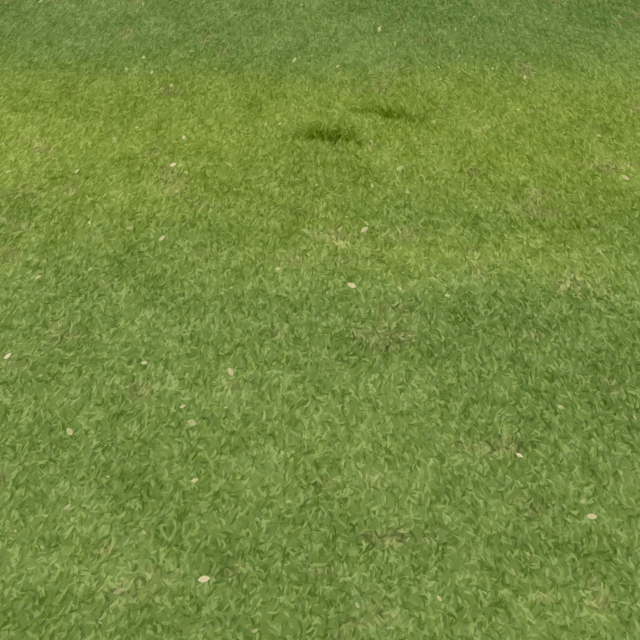
Write a Shadertoy shader that draws this texture.

```glsl
// A sunlit lawn receding from coarse blades in front to fine, yellower turf behind.

const vec3 SHADE_GREEN = vec3(0.345, 0.440, 0.160);
const vec3 LIT_GREEN   = vec3(0.560, 0.642, 0.355);
const vec3 WARM_SHIFT  = vec3(0.045, 0.025, -0.045);
const vec3 DRY_STRAW   = vec3(0.560, 0.550, 0.340);
const vec3 PALE_LEAF   = vec3(0.880, 0.820, 0.660);
const float SHRINK = 0.55;      // loss of scale from front to back
const float SOFTNESS = 0.0014;  // edge blur in canvas units
const int BLADE_LAYERS = 6;

// Integer hash: four random values in 0..1 per cell and seed
vec4 hash4(vec2 cell, int seed) {
    uvec4 v = uvec4(ivec4(ivec2(cell), seed, seed * 7 + 3));
    v = v * 1664525u + 1013904223u;
    v += v.yzxy * v.wxyz;
    v ^= v >> 16u;
    v += v.yzxy * v.wxyz;
    return vec4(v >> 8u) / 16777216.0;
}

float valueNoise(vec2 p, int seed) {
    vec2 i = floor(p), f = fract(p);
    f = f * f * (3.0 - 2.0 * f);
    float low  = mix(hash4(i, seed).x, hash4(i + vec2(1, 0), seed).x, f.x);
    float high = mix(hash4(i + vec2(0, 1), seed).x, hash4(i + vec2(1, 1), seed).x, f.x);
    return mix(low, high, f.y);
}

float fractalNoise(vec2 p, int seed) {
    float sum = 0.0, weight = 0.53;
    for (int i = 0; i < 4; i++) {
        sum += weight * valueNoise(p, seed + i);
        p = p * 2.03 + 11.7;
        weight *= 0.5;
    }
    return sum;
}

// Coverage of a spindle-shaped blade centred on the origin
float blade(vec2 p, float angle, float halfLength, float halfWidth, float soft) {
    float c = cos(angle), s = sin(angle);
    vec2 q = vec2(c * p.x + s * p.y, c * p.y - s * p.x);
    q.x += 0.25 * q.y * q.y;
    float along = q.y / halfLength;
    float edge = abs(q.x) - halfWidth * (1.0 - along * along);
    return (1.0 - smoothstep(-soft, soft, edge)) * (1.0 - smoothstep(0.75, 1.1, abs(along)));
}

// Lays one scattered layer of blades over turf (x: tone, y: warmth)
vec2 bladeLayer(vec2 turf, vec2 ground, float density, float soft, int seed) {
    vec2 p = ground * density + float(seed) * 0.37;
    vec2 home = floor(p);
    for (int j = -1; j <= 1; j++)
    for (int i = -1; i <= 1; i++) {
        vec2 cell = home + vec2(i, j);
        vec4 place = hash4(cell, seed), look = hash4(cell, seed + 50);
        float angle = (place.z + look.w - 1.0) * 1.9 - 0.1;
        float cover = blade(p - cell - place.xy, angle, mix(0.3, 0.75, place.w),
                            mix(0.10, 0.20, look.z), soft * density);
        vec2 tint = vec2(mix(-0.28, 1.28, look.x), look.y - 0.5);
        turf = mix(turf, tint, cover * 0.74);
    }
    return turf;
}

// Scattered pale fallen bits; chance is the share of occupied cells
float flecks(vec2 ground, float density, float chance, float radius, float soft, int seed) {
    vec2 p = ground * density;
    vec2 cell = floor(p);
    vec4 place = hash4(cell, seed), look = hash4(cell, seed + 1);
    vec2 centre = cell + mix(vec2(0.2), vec2(0.8), place.xy);
    float size = radius * density * mix(0.6, 1.3, look.y);
    float cover = blade(p - centre, look.x * 2.4 + 0.4, size, size * 0.5, soft * density);
    return cover * step(place.z, chance) * mix(0.3, 1.0, look.z);
}

// Shadow of a flat tuft: sharp below, fading upward, ragged by fray
float tuft(vec2 uv, vec2 centre, vec2 radius, float slope, float fray) {
    vec2 d = uv - centre;
    d.y -= slope * d.x + (fray - 0.5) * radius.y * 1.2;
    d /= radius * vec2(1.0, d.y < 0.0 ? 0.55 : 1.3);
    return exp(-1.6 * dot(d, d));
}

void mainImage(out vec4 fragColor, in vec2 fragCoord) {
    vec2 uv = fragCoord / iResolution.y;

    // Perspective: the ground plane shrinks with height
    float scale = 1.0 - SHRINK * uv.y;
    vec2 ground = vec2((uv.x - 0.5) / scale, -log(scale) / SHRINK) + 4.0;
    float soft = max(SOFTNESS, 0.7 / iResolution.y) / scale;

    // Broad patches and the yellow band
    float patches = fractalNoise(ground * vec2(2.5, 7.0), 101) - 0.5;
    float mottle = fractalNoise(ground * vec2(16.0, 26.0), 111) - 0.5;
    float bandY = uv.y + patches * 0.12;
    float band = smoothstep(0.52, 0.76, bandY) * (1.0 - smoothstep(0.82, 0.96, bandY));
    float far = smoothstep(0.84, 0.97, bandY);

    // Blades, layer upon layer
    vec2 turf = vec2(0.42, 0.0);
    for (int i = 0; i < BLADE_LAYERS; i++)
        turf = bladeLayer(turf, ground, 46.0 + 5.0 * float(i), soft, 200 + i);
    float contrast = mix(1.0, 0.72, smoothstep(0.5, 1.0, uv.y));
    float tone = 0.5 + (turf.x - 0.5) * contrast + patches * 0.4 + mottle * 0.5;
    tone += 0.07 * band - 0.08 * far;
    float warmth = turf.y * 0.8 + patches * 0.4 + 0.85 * band - 0.25 * far - 0.1;

    // Low tufts in the back half
    float fray = valueNoise(ground * vec2(55.0, 16.0), 301);
    float shadow = tuft(uv, vec2(0.52, 0.782), vec2(0.065, 0.014), -0.08, fray)
                 + 0.8 * tuft(uv, vec2(0.60, 0.822), vec2(0.085, 0.010), -0.12, fray)
                 + 0.5 * tuft(uv, vec2(0.87, 0.645), vec2(0.100, 0.010), 0.05, fray)
                 + 0.4 * tuft(uv, vec2(0.56, 0.600), vec2(0.090, 0.009), -0.15, fray);
    tone -= 0.75 * shadow;

    // Colour, dry spots and fallen bits
    vec3 color = mix(SHADE_GREEN, LIT_GREEN, tone) + WARM_SHIFT * warmth;
    float dry = smoothstep(0.62, 0.85, fractalNoise(ground * vec2(11.0, 18.0), 321));
    color = mix(color, DRY_STRAW * (0.72 + 0.56 * tone), dry * 0.5);
    float litter = max(flecks(ground, 7.0, 0.22, 0.009, soft, 401),
                       0.7 * flecks(ground, 24.0, 0.10, 0.006, soft, 411));
    color = mix(color, PALE_LEAF, litter);

    fragColor = vec4(clamp(color, 0.0, 1.0), 1.0);
}
```
